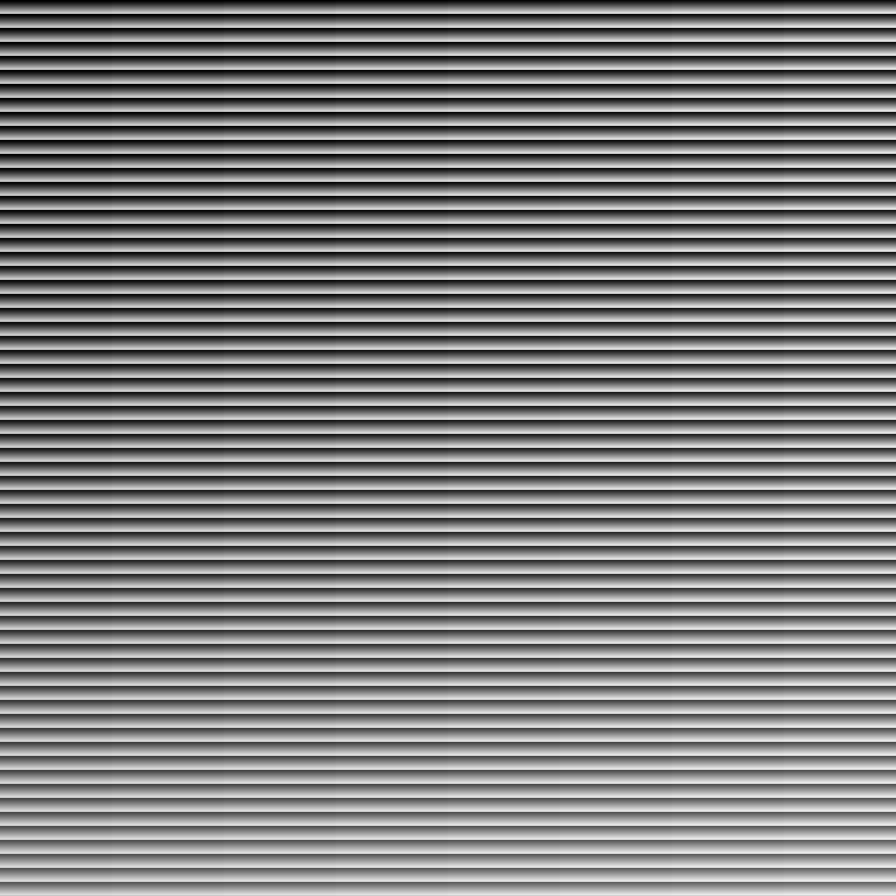
Write a three.js fragment shader that draws this pattern.

```glsl
varying vec2 vUv;

const float SLATS = 64.0;
const float COLUMNS = 8.0;
const float ROWS = 8.0;

// Staircase with a narrow soft riser at the end of each tread
float softStep(float x, float riser) {
  return floor(x) + smoothstep(1.0 - riser, 1.0, fract(x));
}

// Darkest level of a slat, lifting towards the bottom of the canvas
float floorLevel(float depth, float lift) {
  return lift * depth * depth;
}

// Brightness ramp down one slat, nudged brighter by each column
float slatRamp(float across, float column) {
  float row = across * ROWS - 0.5;
  return clamp((row * COLUMNS + column) / (ROWS * COLUMNS - 1.0), 0.0, 1.0);
}

// Ramp reshaped by contrast, running from the floor level to the peak
float slatShade(float ramp, float depth, float peak) {
  float contrast = mix(1.2, 1.0, depth);
  return mix(floorLevel(depth, 0.34), peak, pow(ramp, contrast));
}

void main() {
  // Slats are counted downwards from the top edge
  float fromTop = (1.0 - vUv.y) * SLATS;
  float depth = floor(fromTop) / (SLATS - 1.0);
  float across = fract(fromTop);
  float column = min(softStep(vUv.x * COLUMNS, 0.006), COLUMNS - 1.0);

  // Bright lower lip blends across a thin seam into the next dark edge
  float peak = 0.95;
  float lip = slatShade(slatRamp(across, column), depth, peak);
  float edge = slatShade(slatRamp(0.0, column), depth, peak);
  float shade = mix(lip, edge, smoothstep(0.95, 1.0, across));

  gl_FragColor = vec4(vec3(shade), 1.0);
}
```
